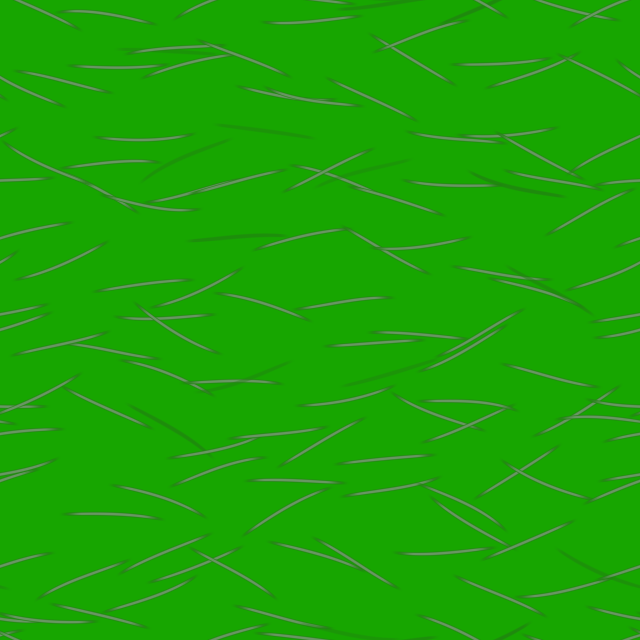
Reproduce this texture procedurally as a WebGL 2 fragment shader.

```glsl
#version 300 es
precision highp float;
// Thin grey blades scattered over a flat green ground. Each cell of a wrapping
// grid holds one gently bent stroke with a dark rim and tapered, fading tips;
// every pixel blends the strokes of its own and the eight neighbouring cells.

#define CELLS 11.0          // strokes along each side of the canvas
#define HALF_LENGTH 0.085   // must stay below 1 / CELLS
#define RIM_RADIUS 0.0037   // outer half width of the dark rim
#define CORE_RADIUS 0.0026  // outer half width of the grey core
#define MAX_TILT 0.58       // radians away from horizontal
#define MAX_BEND 0.009      // sideways bow at the tips
#define FAINT_SHARE 0.13    // strokes that show only their rim
#define GROUND vec3(0.09, 0.65, 0.0)
#define RIM vec3(0.13, 0.50, 0.07)
#define CORE vec3(0.41, 0.59, 0.39)

uniform vec2 u_resolution;
out vec4 fragColor;

float hash(vec2 cell, float seed) {
    return fract(sin(dot(cell, vec2(127.1, 311.7)) + seed * 74.7) * 43758.5453);
}

// Coverage of one stroke: x is the dark rim, y is the grey core.
vec2 strokeCoverage(vec2 offset, vec2 id, float pixel) {
    float tilt = (2.0 * hash(id, 3.0) - 1.0) * MAX_TILT;
    float bend = (2.0 * hash(id, 4.0) - 1.0) * MAX_BEND;
    float sway = (hash(id, 5.0) - 0.5) * MAX_BEND;
    float c = cos(tilt), s = sin(tilt);
    vec2 local = vec2(c * offset.x + s * offset.y, c * offset.y - s * offset.x);

    // Bowed centre line, with the position along it running from -1 to 1
    float along = local.x / HALF_LENGTH;
    float curve = bend * (along * along - 0.35) + sway * along * (along * along - 1.0);
    float dist = abs(local.y - curve);

    // Narrow towards the tips; the core ends before the rim does
    float tip = abs(along);
    float width = mix(1.0, 0.6, tip * tip);
    float soft = 0.5 * pixel;
    float rim = 1.0 - smoothstep(0.0016 * width, RIM_RADIUS * width + soft, dist);
    float core = 1.0 - smoothstep(0.0007 * width, CORE_RADIUS * width + soft, dist);
    rim *= 1.0 - smoothstep(0.76, 1.0, tip);
    core *= 1.0 - smoothstep(0.55, 0.9, tip);

    // Some strokes are pale shadows without a core
    float solid = step(FAINT_SHARE, hash(id, 6.0));
    float strength = mix(0.3 + 0.5 * hash(id, 7.0), 1.0, solid);
    return vec2(rim * strength, core * solid);
}

void main() {
    vec2 uv = gl_FragCoord.xy / u_resolution;
    float pixel = 1.0 / min(u_resolution.x, u_resolution.y);
    vec2 home = floor(uv * CELLS);
    vec3 color = GROUND;

    // Layer the strokes that can reach this point
    for (int row = -1; row <= 1; row++) {
        for (int column = -1; column <= 1; column++) {
            vec2 cell = home + vec2(column, row);
            vec2 id = mod(cell, CELLS) + 1.0;
            vec2 center = (cell + vec2(hash(id, 1.0), hash(id, 2.0))) / CELLS;
            vec2 cover = strokeCoverage(uv - center, id, pixel);
            color = mix(color, RIM, cover.x);
            color = mix(color, CORE, cover.y);
        }
    }
    fragColor = vec4(color, 1.0);
}
```
